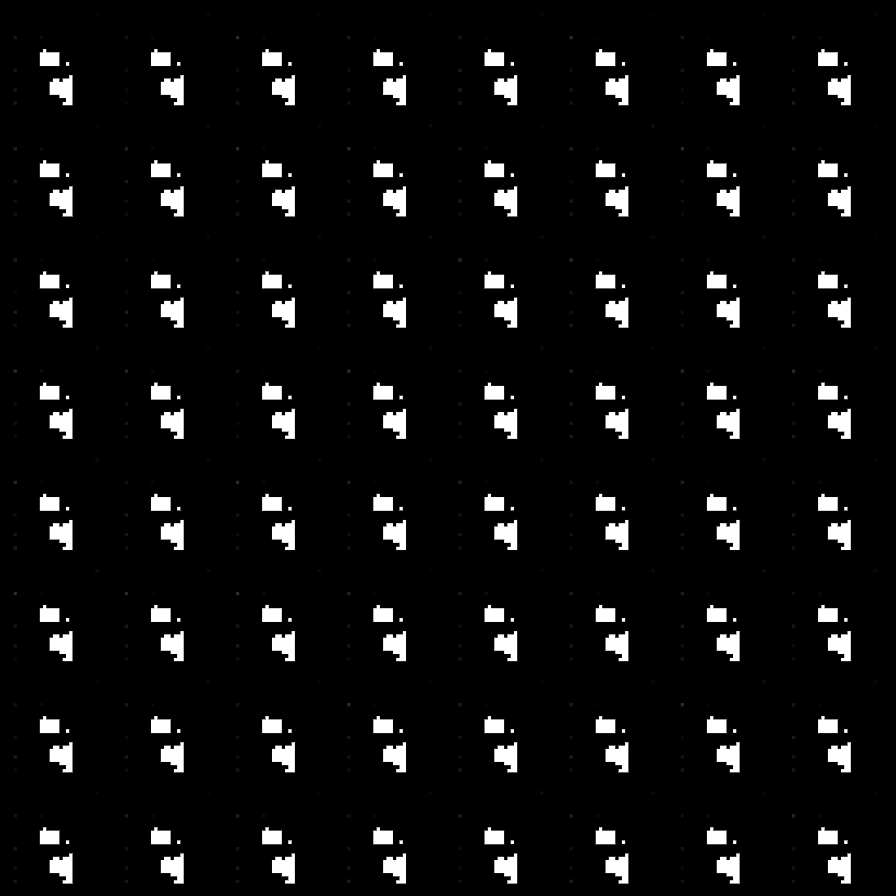
Reproduce this pattern procedurally as a Shadertoy shader.

```glsl
// A black field with a square lattice of small white blocky motifs: a notched bar,
// a dot and a stepped blob. Each is a union of box distances on a 34-unit tile,
// with faint grey specks beside it whose brightness varies from tile to tile.

// Integer hash of a tile and a speck index, from 0 to 1
float hash(vec2 tile, int index) {
    uvec2 v = uvec2(ivec2(tile) + 64);
    uint h = v.x * 1597334677u ^ v.y * 3812015801u ^ uint(index + 1) * 2654435769u;
    h = (h ^ (h >> 15)) * 2246822519u;
    h ^= h >> 13;
    return float(h & 65535u) / 65535.0;
}

// Signed distance to a box given by its left-top and right-bottom corners
float box(vec2 p, float left, float top, float right, float bottom) {
    vec2 d = abs(p - 0.5 * vec2(left + right, top + bottom))
           - 0.5 * vec2(right - left, bottom - top);
    return length(max(d, 0.0)) + min(max(d.x, d.y), 0.0);
}

// Distance to the white motif; y points down, boxes overlap to avoid seams
float motif(vec2 p) {
    // Bar with a nub, and the dot to its right
    float d = box(p, 0.0, 0.0, 6.0, 4.2);
    d = min(d, box(p, 1.0, -1.0, 2.0, 2.0));
    d = min(d, box(p, 8.0, 3.0, 9.0, 4.1));

    // Stepped blob: body, upper bumps, right stem and foot
    d = min(d, box(p, 3.0, 9.0, 10.0, 13.0));
    d = min(d, box(p, 4.0, 8.0, 6.0, 12.0));
    d = min(d, box(p, 7.0, 8.0, 10.0, 12.0));
    d = min(d, box(p, 9.0, 7.0, 10.0, 16.2));
    d = min(d, box(p, 6.0, 11.0, 10.0, 14.0));
    d = min(d, box(p, 8.0, 12.0, 10.0, 16.2));
    return min(d, box(p, 7.0, 15.2, 10.0, 16.2));
}

// Opacity of a shape, softened over about one pixel
float coverage(float d, float pixel) {
    return 1.0 - smoothstep(-0.6 * pixel, 0.6 * pixel, d);
}

void mainImage(out vec4 fragColor, in vec2 fragCoord) {
    // The canvas is 274 units high, measured from the upper left
    float pixel = 274.0 / iResolution.y;
    vec2 grid = vec2(fragCoord.x, iResolution.y - fragCoord.y) * pixel - vec2(0.17, 8.0);
    vec2 tile = floor(grid / 34.0);
    vec2 p = grid - 34.0 * tile - vec2(12.0, 8.0);

    float light = coverage(motif(p), pixel);

    // Faint specks: four in a column on the left, two dimmer ones apart
    vec2 specks[6] = vec2[6](vec2(-8.0, -5.0), vec2(-8.0, 5.0), vec2(-8.0, 11.0),
                             vec2(-8.0, 15.0), vec2(0.0, -5.0), vec2(17.0, 22.0));
    for (int i = 0; i < 6; i++) {
        vec2 s = specks[i];
        float glow = i == 0 ? 0.17 : i < 4 ? 0.11 : 0.05;
        glow *= mix(0.35, 1.0, hash(tile, i));
        light = max(light, glow * coverage(box(p, s.x, s.y, s.x + 1.0, s.y + 1.0), pixel));
    }

    fragColor = vec4(vec3(light), 1.0);
}
```
